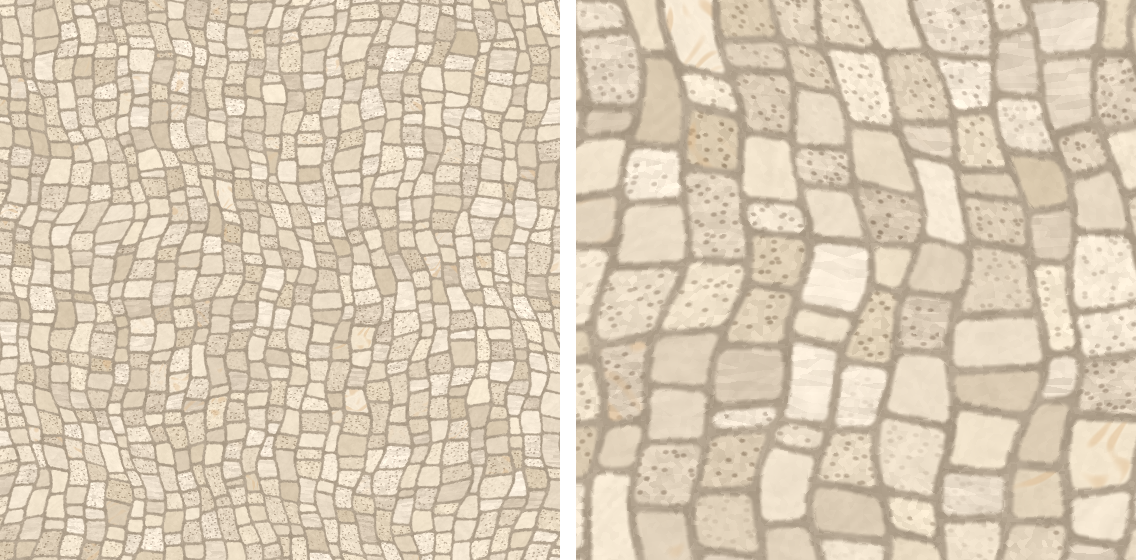
Left: the whole. Right: its middle third, enlarged.
A three.js fragment shader for this texture:

```glsl
// Tumbled travertine mosaic: wavering columns of small cream stones in grey-beige grout.
// Sine-bent seams split the plane into columns, tilted joints split columns into stones,
// and cellular noise adds the pits, bedding streaks and grain of each stone.

varying vec2 vUv;

vec2 hash2(vec2 p) {
  vec3 q = fract(p.xyx * vec3(0.1031, 0.1030, 0.0973));
  q += dot(q, q.yzx + 33.33);
  return fract((q.xx + q.yz) * q.zy);
}

// Cellular noise: x = distance to nearest point, y = random value of that point
vec2 cellular(vec2 p) {
  vec2 cell = floor(p);
  vec2 nearest = vec2(9.0, 0.0);
  for (int j = -1; j <= 1; j++) {
    for (int i = -1; i <= 1; i++) {
      vec2 id = cell + vec2(float(i), float(j));
      float d = length(id + hash2(id) - p);
      if (d < nearest.x) nearest = vec2(d, hash2(id + 71.0).x);
    }
  }
  return nearest;
}

// Layered sines bent by each other, about -1 to 1
float mottle(vec2 p) {
  p += 0.7 * sin(p.yx * 1.7 + vec2(0.4, 2.1));
  return 0.6 * sin(p.x * 2.3 + p.y * 1.1) * sin(p.y * 2.9 - p.x * 0.6)
       + 0.4 * sin(p.x * 5.3 - p.y * 4.1 + 2.0 * sin(p.y * 3.0));
}

// Horizontal position of a column seam at height y
float seam(float id, float y) {
  vec2 h = hash2(vec2(id, 7.0));
  return id + (h.x - 0.5) * 0.3
       + 0.14 * sin(y * 0.9 + 6.28 * h.x)
       + 0.09 * sin(y * 2.2 + 6.28 * h.y);
}

// Height of a stone joint, tilted across its column (u is zero at mid-column)
float joint(float column, float row, float u) {
  vec2 h = hash2(vec2(column + 40.0, row + 13.0));
  return row + (h.x - 0.5) * 0.66 + (h.y - 0.5) * 0.3 * u;
}

void main() {
  // Shared sway of the columns
  vec2 p = vUv * 29.0 + 5.0;
  p.x += 0.45 * sin(p.y * 0.36 + p.x * 0.2) + 0.2 * sin(p.y * 0.8 + p.x * 0.3 + 1.0);
  p.y += 0.25 * sin(p.x * 0.5 + p.y * 0.15);

  // Column between two seams
  float column = floor(p.x);
  if (p.x < seam(column, p.y)) column -= 1.0;
  else if (p.x >= seam(column + 1.0, p.y)) column += 1.0;
  float left = seam(column, p.y);
  float right = seam(column + 1.0, p.y);
  float u = p.x - 0.5 * (left + right);

  // Stone between two joints
  vec2 columnRandom = hash2(vec2(column, 91.0));
  float pitch = mix(0.82, 1.15, columnRandom.x);
  float y = p.y * pitch + columnRandom.y * 5.0;
  float row = floor(y);
  if (y < joint(column, row, u)) row -= 1.0;
  else if (y >= joint(column, row + 1.0, u)) row += 1.0;
  float bottom = joint(column, row, u);
  float top = joint(column, row + 1.0, u);

  vec2 stoneId = vec2(column, row);
  vec2 look = hash2(stoneId + 3.0);
  vec2 finish = hash2(stoneId + 57.0);

  // Surface noises, shifted so that no two stones share a pattern
  vec2 q = p + 17.0 * look;
  float cloud = mottle(q * 1.6);
  float grain = cellular(q * 9.0).y - 0.5;
  vec2 pore = cellular(q * vec2(5.0, 6.5));
  float bedding = cellular(q * vec2(1.6, 8.0)).y - 0.5;

  // Rounded stone outline with slightly rough edges
  vec2 inside = vec2(min(p.x - left, right - p.x), min(y - bottom, top - y) / pitch);
  float edge = 0.2 - length(max(0.2 - inside, 0.0));
  edge += 0.025 * grain + 0.012 * cloud - 0.035 * finish.y;
  float stoneMask = smoothstep(0.005, 0.1, edge);

  // Stone colour from dull beige to pale cream
  vec3 stone = mix(vec3(0.84, 0.775, 0.68), vec3(0.975, 0.925, 0.845), pow(look.x, 0.75));
  stone += (look.y - 0.5) * vec3(0.0, 0.006, 0.035);
  float pitted = smoothstep(0.3, 0.8, finish.x);
  float streaked = smoothstep(0.55, 0.9, look.y);
  stone += 0.018 * cloud + grain * mix(0.02, 0.075, pitted) + 0.085 * streaked * bedding;

  // Open pits, and rare rusty stains
  float pit = (1.0 - smoothstep(0.12, 0.36, pore.x)) * step(0.5, pore.y);
  stone -= pit * pitted * vec3(0.17, 0.18, 0.18);
  float stain = smoothstep(0.9, 0.97, finish.y) * smoothstep(0.15, 0.7, cloud);
  stone = mix(stone, vec3(0.86, 0.72, 0.55), 0.5 * stain);

  // Grout, deeper in places
  vec3 grout = vec3(0.70, 0.64, 0.56) + 0.035 * mottle(p * 0.7) + 0.05 * grain;
  gl_FragColor = vec4(mix(grout, stone, stoneMask), 1.0);
}
```
